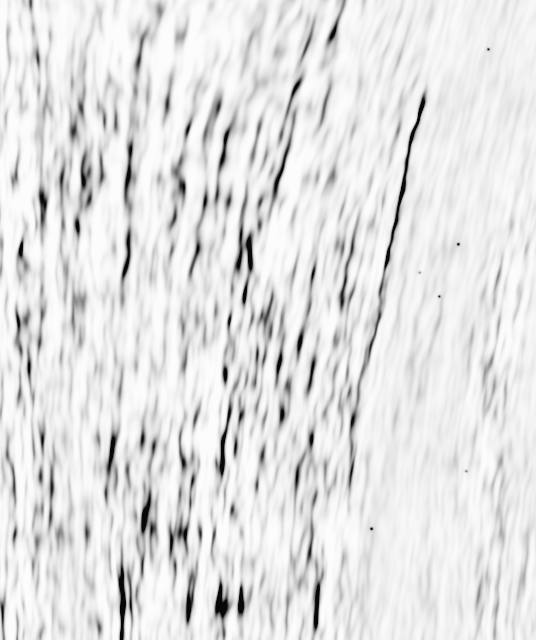
Give the GLSL for this texture, as a Shadertoy shader.

```glsl
// Bleached, weathered wood: fine broken vertical grain with a long leaning crack.

float hash(float n) {
    return fract(sin(n * 127.1) * 4375.85);
}

// Pseudo-random gradient direction for a lattice cell
vec2 cellGradient(vec2 cell) {
    uvec2 k = uvec2(ivec2(cell) + 4096);
    uint h = k.x * 1597334677u ^ k.y * 3812015801u;
    h = (h ^ (h >> 15)) * 2246822519u;
    h ^= h >> 13;
    float angle = float(h & 65535u) / 65536.0 * 6.28319;
    return vec2(cos(angle), sin(angle));
}

float gradientNoise(vec2 p) {
    vec2 i = floor(p), f = p - i;
    vec2 u = f * f * f * (f * (f * 6.0 - 15.0) + 10.0);
    float a = dot(cellGradient(i), f);
    float b = dot(cellGradient(i + vec2(1, 0)), f - vec2(1, 0));
    float c = dot(cellGradient(i + vec2(0, 1)), f - vec2(0, 1));
    float d = dot(cellGradient(i + vec2(1, 1)), f - vec2(1, 1));
    return mix(mix(a, b, u.x), mix(c, d, u.x), u.y);
}

// Soft line profile: 1 on the axis, fading with distance
float softLine(float offset, float width) {
    return exp(-offset * offset / (width * width));
}

void mainImage(out vec4 fragColor, in vec2 fragCoord) {
    vec2 p = fragCoord / iResolution.y;
    float x = fragCoord.x / iResolution.x;

    // Grain coordinates: upright at the left, leaning right further across
    float bend = 0.08 * p.y + 0.1 * p.y * p.y;
    vec2 q = p;
    q.x -= bend * smoothstep(0.0, 0.65, p.x);
    q.x += 0.006 * gradientNoise(p * vec2(9.0, 7.0));
    q.x += 0.003 * gradientNoise(p * vec2(30.0, 24.0) + 50.0);

    // Broken fibres at three scales
    float fibres = 2.8 * gradientNoise(q * vec2(82.0, 9.0))
                 + 2.2 * gradientNoise(q * vec2(125.0, 27.0) + 17.0)
                 + 1.7 * gradientNoise(q * vec2(46.0, 3.5) + 91.0);

    // Rough wood on the left, a smooth board on the right, a worn right edge
    float rough = mix(1.1, 0.42, smoothstep(0.62, 0.78, x - 0.08 * (p.y - 0.5)));
    rough += 0.45 * softLine(x - 0.94, 0.05) * smoothstep(0.85, 0.5, p.y);
    rough *= 1.0 + 0.75 * gradientNoise(q * vec2(13.0, 1.6) + 33.0);
    float depth = rough * fibres + 0.9 * gradientNoise(q * vec2(22.0, 1.5) + 7.0) * rough;

    // Long grooves that deepen the fibres along the grain
    for (float i = 0.0; i < 14.0; i++) {
        float axis = 0.03 + 0.5 * (i + hash(i + 2.3)) / 14.0;
        float reach = softLine(p.y - hash(i + 41.7), 0.16 + 0.2 * hash(i + 8.9));
        depth += 1.0 * reach * softLine(q.x - axis, 0.005);
    }

    // Main crack: solid above, breaking into dashes below
    float wobble = 0.007 * gradientNoise(vec2(3.0, p.y * 11.0))
                 + 0.003 * gradientNoise(vec2(8.0, p.y * 45.0));
    float crackOffset = p.x - 0.522 - bend - wobble;
    float solid = smoothstep(0.36, 0.6, p.y) * smoothstep(0.88, 0.82, p.y);
    float tail = smoothstep(0.05, 0.15, p.y) * smoothstep(0.9, 0.85, p.y);
    float crackWidth = 0.0045 + 0.003 * gradientNoise(vec2(5.0, p.y * 30.0));
    depth += (1.3 * tail + 1.7 * solid) * softLine(crackOffset, crackWidth);

    // Sparse pinholes
    for (float i = 0.0; i < 6.0; i++) {
        vec2 hole = vec2(0.5 + 0.3 * hash(i + 5.1), hash(i + 63.4));
        depth += 2.3 * softLine(length(p - hole), 0.0028);
    }

    // Exponential shading: mostly pale, with a few near-black pits
    float shade = 0.06 * exp(1.1 * depth);
    fragColor = vec4(vec3(clamp(1.0 - shade, 0.03, 0.99)), 1.0);
}
```
